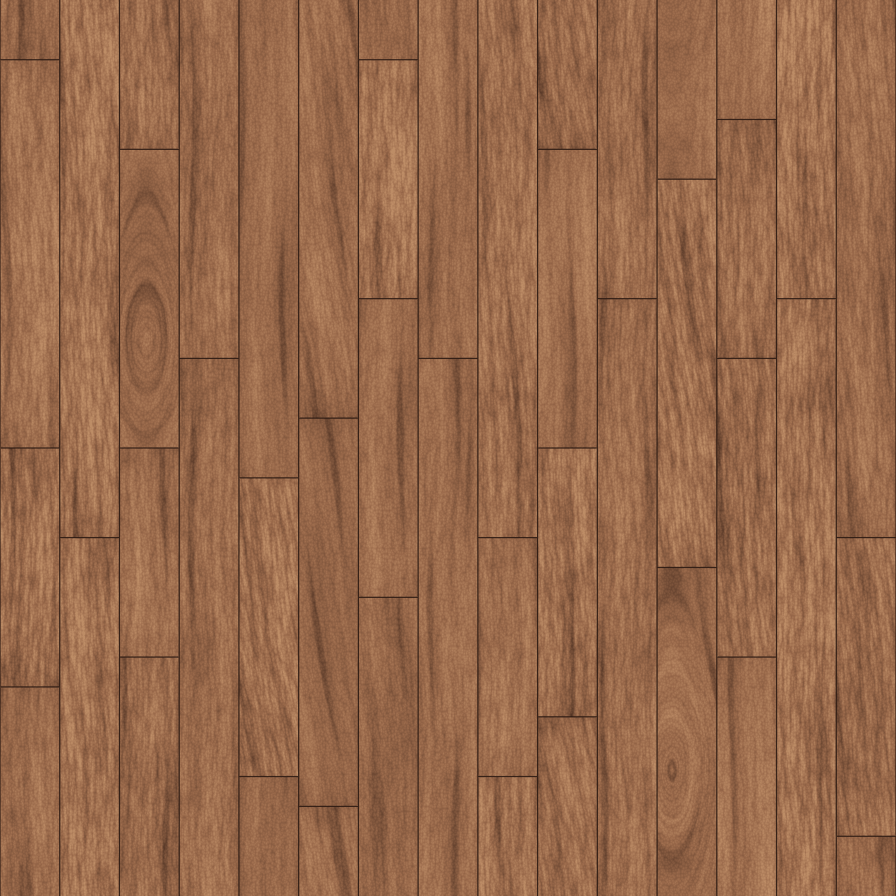
Write a WebGL 2 fragment shader that draws this texture.

```glsl
#version 300 es
// Parquet of narrow upright wooden planks with staggered joints, streaky grain and two knots.
precision highp float;

uniform vec2 u_resolution;
out vec4 outColor;

// Layout: plank columns across, joint steps up the canvas
const int COLUMNS = 15;
const float STEPS = 30.0;
const float SEAM_WIDTH = 0.0014;

// Joint heights of each column, in steps; columns with fewer joints repeat one
const vec3 JOINTS[COLUMNS] = vec3[](
  vec3(7, 15, 28), vec3(12), vec3(8, 15, 25), vec3(18), vec3(4, 14, 14),
  vec3(3, 16, 16), vec3(10, 20, 28), vec3(18), vec3(4, 12, 12), vec3(6, 15, 25),
  vec3(20), vec3(11, 24, 24), vec3(8, 18, 26), vec3(20), vec3(2, 12, 12));

// Knot centres: x in columns, y in steps
const vec2 KNOTS[2] = vec2[](vec2(2.45, 18.7), vec2(11.25, 4.2));
const float KNOT_SPREAD = 0.8;
const float KNOT_LENGTH = 4.0;

// Wood colours and the tone at which the middle one sits
const vec3 DARK_WOOD = vec3(0.41, 0.27, 0.19);
const vec3 MID_WOOD = vec3(0.60, 0.41, 0.29);
const vec3 LIGHT_WOOD = vec3(0.69, 0.50, 0.36);
const vec3 SEAM_COLOR = vec3(0.17, 0.10, 0.07);
const float MID_TONE = 0.66;

// Grain cells per column width and per step
const vec2 FIBRE_SCALE = vec2(9.0, 0.45);
const vec2 PORE_SCALE = vec2(19.0, 1.7);
const vec2 SPECKLE_SCALE = vec2(25.0, 11.0);

vec2 hash2(vec2 p) {
  vec3 q = fract(p.xyx * vec3(0.1031, 0.1030, 0.0973));
  q += dot(q, q.yzx + 33.33);
  return fract((q.xx + q.yz) * q.zy);
}

// Cellular noise: distance to the nearest jittered point, roughly centred on zero
float cellular(vec2 p) {
  vec2 cell = floor(p);
  float nearest = 4.0;
  for (int j = -1; j <= 1; j++) {
    for (int i = -1; i <= 1; i++) {
      vec2 neighbour = cell + vec2(i, j);
      vec2 offset = neighbour + hash2(neighbour) - p;
      nearest = min(nearest, dot(offset, offset));
    }
  }
  return sqrt(nearest) - 0.45;
}

// Layered sines: broad growth bands that waver along the plank
float growthBands(vec2 grain, float seed) {
  float sum = 0.0, amplitude = 0.5, frequency = 5.0;
  for (int i = 0; i < 4; i++) {
    float layer = float(i);
    float waver = 1.2 * sin(0.35 * grain.y + 9.0 * seed + 2.0 * layer);
    sum += amplitude * sin(frequency * grain.x + 17.0 * seed * (layer + 1.0) + waver);
    amplitude *= 0.75;
    frequency *= 1.9;
  }
  return sum;
}

// Lower and upper joint around height y, wrapping over the canvas edge
vec2 plankSpan(int column, float y) {
  vec2 span = vec2(-STEPS, 2.0 * STEPS);
  for (int k = 0; k < 3; k++) {
    for (int wrap = -1; wrap <= 1; wrap++) {
      float joint = JOINTS[column][k] + float(wrap) * STEPS;
      if (joint <= y) span.x = max(span.x, joint);
      else span.y = min(span.y, joint);
    }
  }
  return span;
}

vec3 woodColor(float tone) {
  vec3 lower = mix(DARK_WOOD, MID_WOOD, tone / MID_TONE);
  vec3 upper = mix(MID_WOOD, LIGHT_WOOD, (tone - MID_TONE) / (1.0 - MID_TONE));
  return tone < MID_TONE ? lower : upper;
}

void main() {
  vec2 uv = gl_FragCoord.xy / u_resolution;
  vec2 pos = uv * vec2(float(COLUMNS), STEPS);
  float column = floor(pos.x);
  vec2 span = plankSpan(clamp(int(column), 0, COLUMNS - 1), pos.y);
  vec2 local = vec2(fract(pos.x), pos.y - span.x);

  // Character of this plank
  vec2 id = vec2(column, mod(span.x, STEPS));
  vec2 look = hash2(id * 3.7 + 5.0);
  vec2 shape = hash2(id * 5.3 + 41.0);
  float striped = look.y;

  // Grain runs upright, leans a little, and bends round knots
  float lean = 0.6 * pow(shape.x - 0.5, 3.0);
  vec2 grain = vec2(local.x + lean * local.y + 0.03 * sin(0.6 * local.y + 6.0 * look.x), local.y);
  for (int k = 0; k < 2; k++) {
    float height = mod(KNOTS[k].y - span.x, STEPS);
    if (floor(KNOTS[k].x) == column && height < span.y - span.x) {
      vec2 d = vec2(local.x - fract(KNOTS[k].x), (local.y - height) / KNOT_LENGTH);
      float bend = KNOT_SPREAD * KNOT_SPREAD * (1.0 - exp(-dot(d.yy, d.yy) * 0.5));
      grain.x = 1.6 * sqrt(d.x * d.x + bend);
      striped = 0.1;
    }
  }

  // Tone: plank tint, bands, fibres, pores, speckle, sheen and darker ends
  vec2 shift = floor(look * 400.0);
  float bands = growthBands(grain, look.x);
  float tone = MID_TONE + 0.03 + 0.2 * (shape.y - 0.5);
  tone += mix(0.17, 0.11, striped) * bands - 0.3 * smoothstep(0.5, 1.2, -bands);
  tone -= mix(0.15, 0.65, striped) * cellular(grain * FIBRE_SCALE + shift);
  tone -= mix(0.25, 0.55, striped) * cellular(grain * PORE_SCALE + shift.yx);
  tone -= 0.35 * cellular(local * SPECKLE_SCALE + shift);
  tone += 0.05 * sin(0.55 * local.y + 20.0 * look.x);
  float toEnd = min(local.y, span.y - pos.y);
  tone -= 0.22 * shape.x * exp(-1.2 * toEnd);
  vec3 color = woodColor(clamp(tone, -0.3, 1.2));

  // Thin dark seams between planks
  float sideGap = min(local.x, 1.0 - local.x) / float(COLUMNS);
  float gap = min(sideGap, toEnd / STEPS);
  float pixel = 1.0 / min(u_resolution.x, u_resolution.y);
  float seam = clamp((0.5 * SEAM_WIDTH - gap) / pixel + 0.5, 0.0, 1.0);
  outColor = vec4(mix(color, SEAM_COLOR, 0.9 * seam), 1.0);
}
```
